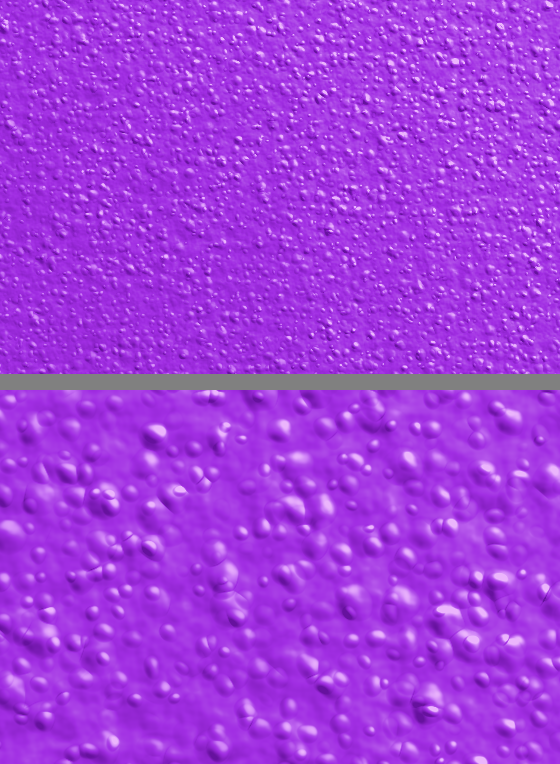
Top: the whole. Bottom: its middle third, enlarged.
This texture is drawn by a Shadertoy shader. Its source:

```glsl
// Glossy violet paint on a rough, pimpled wall, lit from the upper right.

// Colours from crevice to glint
const vec3 CREVICE = vec3(0.40, 0.07, 0.62);
const vec3 SHADE   = vec3(0.54, 0.13, 0.78);
const vec3 PAINT   = vec3(0.63, 0.18, 0.89);
const vec3 LIT     = vec3(0.69, 0.31, 0.91);
const vec3 SHEEN   = vec3(0.76, 0.42, 0.95);
const vec3 BRIGHT  = vec3(0.83, 0.55, 0.97);
const vec3 GLINT   = vec3(0.92, 0.71, 0.99);

// Relief: cells or waves per canvas height, and steepness
const float LARGE_BUMPS = 31.0;
const float SMALL_BUMPS = 52.0;
const float BUMP_STEEPNESS = 0.34;
const float SWELL_SCALE = 24.0;
const float SWELL_STEEPNESS = 0.15;
const float RIPPLE_SCALE = 55.0;
const float RIPPLE_STEEPNESS = 0.14;
const float GRAIN_SCALE = 120.0;
const float GRAIN_STEEPNESS = 0.08;

// Lighting
const vec2 LIGHT_DIR = vec2(0.60, 0.80);
const float FLAT_TONE = 1.08;
const float RELIEF_CONTRAST = 3.1;
const float GLOSS = 1.7;
const float SAMPLE_STEP = 0.0015;

vec3 hash3(vec2 p) {
    vec3 q = fract(vec3(p.xyx) * vec3(0.1031, 0.1030, 0.0973));
    q += dot(q, q.yxz + 33.33);
    return fract((q.xxy + q.yzz) * q.zyx);
}

float gradientNoise(vec2 p) {
    vec2 i = floor(p), f = fract(p);
    vec2 u = f * f * f * (f * (f * 6.0 - 15.0) + 10.0);
    float a = dot(hash3(i).xy * 2.0 - 1.0, f);
    float b = dot(hash3(i + vec2(1, 0)).xy * 2.0 - 1.0, f - vec2(1, 0));
    float c = dot(hash3(i + vec2(0, 1)).xy * 2.0 - 1.0, f - vec2(0, 1));
    float d = dot(hash3(i + vec2(1, 1)).xy * 2.0 - 1.0, f - vec2(1, 1));
    return mix(mix(a, b, u.x), mix(c, d, u.x), u.y);
}

// Round droplets, one per cell, some cells left nearly flat
float bumps(vec2 p, float scale) {
    p *= scale;
    vec2 cell = floor(p);
    float top = 0.0;
    for (int y = -1; y <= 1; y++) {
        for (int x = -1; x <= 1; x++) {
            vec2 id = cell + vec2(x, y);
            vec3 rnd = hash3(id + scale);
            float radius = mix(0.26, 0.58, rnd.z);
            float strength = smoothstep(0.1, 0.8, fract(rnd.z * 17.3));
            vec2 d = (p - id - 0.15 - 0.7 * rnd.xy) / radius;
            float dome = max(1.0 - dot(d, d), 0.0);
            top = max(top, strength * radius * dome * dome);
        }
    }
    return BUMP_STEEPNESS * top / scale;
}

float relief(vec2 p) {
    // Bend the plane a little so that no droplet is a perfect circle
    float bend = gradientNoise(p * 38.0 + 7.0);
    vec2 q = p + 0.006 * vec2(bend, -bend);
    float h = bumps(q, LARGE_BUMPS) + bumps(q + 3.7, SMALL_BUMPS);
    h += SWELL_STEEPNESS / SWELL_SCALE * gradientNoise(q * SWELL_SCALE);
    h += RIPPLE_STEEPNESS / RIPPLE_SCALE * gradientNoise(q * RIPPLE_SCALE + 19.0);
    h += GRAIN_STEEPNESS / GRAIN_SCALE * gradientNoise(p * GRAIN_SCALE + 41.0);
    return h;
}

vec3 paintRamp(float tone) {
    vec3 c = mix(CREVICE, SHADE, clamp(tone + 1.0, 0.0, 1.0));
    c = mix(c, PAINT,  clamp(tone, 0.0, 1.0));
    c = mix(c, LIT,    clamp(tone - 1.0, 0.0, 1.0));
    c = mix(c, SHEEN,  clamp(tone - 2.0, 0.0, 1.0));
    c = mix(c, BRIGHT, clamp(tone - 3.0, 0.0, 1.0));
    return mix(c, GLINT, clamp(tone - 4.0, 0.0, 1.0));
}

void mainImage(out vec4 fragColor, in vec2 fragCoord) {
    vec2 p = fragCoord / iResolution.y;
    vec2 uv = fragCoord / iResolution.xy;

    // Slope of the surface towards the light
    float h = relief(p);
    vec2 slope = vec2(relief(p + vec2(SAMPLE_STEP, 0)) - h,
                      relief(p + vec2(0, SAMPLE_STEP)) - h) / SAMPLE_STEP;
    float facing = -dot(slope, LIGHT_DIR);

    // The wall is smoother and darker at the lower left, glossier at the upper right
    float glare = smoothstep(0.1, 1.0, 0.55 * uv.x + 0.45 * uv.y);
    float patches = gradientNoise(p * 5.0 + 2.0);
    float roughness = mix(0.75, 1.2, glare) + 0.25 * patches;

    float tone = FLAT_TONE + mix(-0.25, 0.55, glare) + 0.3 * patches;
    tone += RELIEF_CONTRAST * roughness * facing;
    tone += GLOSS * roughness * smoothstep(0.18, 0.65, facing);
    fragColor = vec4(paintRamp(tone), 1.0);
}
```
